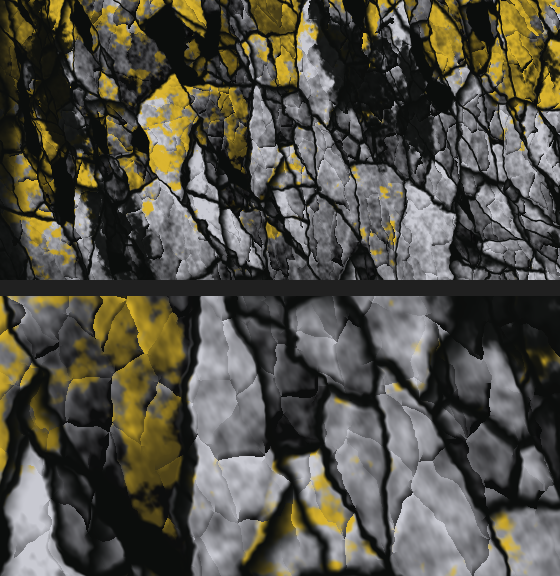
Top, the full canvas; bottom, a detail of the centre.
Give the GLSL for this texture, as a Shadertoy shader.

```glsl
const vec3 STONE = vec3(0.98, 0.985, 1.025);
const vec3 LICHEN_DARK = vec3(0.38, 0.33, 0.15);
const vec3 LICHEN_BRIGHT = vec3(0.80, 0.65, 0.11);
const vec3 DEEP = vec3(0.045, 0.052, 0.048);
const vec2 LIGHT = vec2(-0.45, 0.89);
const vec2 LARGE = vec2(6.2, 2.9);
const vec2 MEDIUM = vec2(10.0, 5.0);
const vec2 SMALL = vec2(18.0, 9.0);
const vec2 FACET = vec2(21.0, 9.0);
const float TONE_LOW = 0.23;
const float TONE_HIGH = 0.70;
const float LEAN = 0.33;
const float WARP = 0.20;
const float JAG = 0.040;
const float GAP = 0.030;
const float LICHEN_LEVEL = 0.565;

struct Slab { float edge; vec2 normal; vec2 offset; vec2 id; };

vec3 hash3(vec2 p) {
    vec3 q = fract(p.xyx * vec3(0.1031, 0.1030, 0.0973));
    q += dot(q, q.yxz + 33.33);
    return fract((q.xxy + q.yzz) * q.zyx);
}

float noise(vec2 p) {
    vec2 i = floor(p), f = fract(p);
    f = f * f * (3.0 - 2.0 * f);
    vec2 e = vec2(0.0, 1.0);
    return mix(mix(hash3(i).x, hash3(i + e.yx).x, f.x),
               mix(hash3(i + e.xy).x, hash3(i + e.yy).x, f.x), f.y);
}

float fbm(vec2 p) {
    float sum = 0.0, amp = 0.5;
    for (int i = 0; i < 4; i++) {
        sum += amp * noise(p);
        p = mat2(1.6, 1.2, -1.2, 1.6) * p + 7.3;
        amp *= 0.52;
    }
    return sum;
}

// Nearest cell, with distance and direction to its closest border
Slab findSlab(vec2 p) {
    vec2 cell = floor(p), f = fract(p), site = vec2(0.0), home = vec2(0.0);
    float best = 9.0;
    for (int y = -1; y <= 1; y++)
    for (int x = -1; x <= 1; x++) {
        vec2 g = vec2(x, y);
        vec2 r = g + hash3(cell + g).xy - f;
        if (dot(r, r) < best) { best = dot(r, r); site = r; home = g; }
    }
    Slab s = Slab(9.0, vec2(0.0, 1.0), -site, cell + home);
    for (int y = -2; y <= 2; y++)
    for (int x = -2; x <= 2; x++) {
        vec2 g = home + vec2(x, y);
        vec2 r = g + hash3(cell + g).xy - f;
        vec2 across = r - site;
        if (dot(across, across) > 1e-5) {
            vec2 n = normalize(across);
            float d = dot(0.5 * (site + r), n);
            if (d < s.edge) { s.edge = d; s.normal = n; }
        }
    }
    return s;
}

// Bent, chipped and leaning coordinates shared by slabs and facets
vec2 bedding(vec2 p, float seed) {
    vec2 bend = vec2(noise(p * 2.6 + seed), noise(p * 2.6 + seed + 20.0)) - 0.5;
    vec2 chips = vec2(fbm(p * 19.0 + seed), fbm(p * 19.0 + seed + 9.0)) - 0.48;
    vec2 w = p + WARP * bend + JAG * chips;
    return vec2(w.x + LEAN * w.y, w.y);
}

// Small flaked planes with a lit or shaded lip, plus grain
float flakes(vec2 p) {
    Slab s = findSlab(bedding(p, 83.0) * FACET);
    vec3 rnd = hash3(s.id + 0.5);
    float lip = 1.0 - smoothstep(0.0, 0.15, s.edge);
    float plane = 0.24 * (rnd.x - 0.5) + 0.36 * dot(s.offset, rnd.yz - 0.5);
    float facing = dot(s.normal, LIGHT);
    plane += lip * rnd.z * (facing > 0.0 ? 0.18 : 0.42) * facing;
    vec2 strata = vec2(p.x + LEAN * p.y, p.y * 0.6) * 34.0;
    float rough = 0.46 * (fbm(strata) - fbm(strata + LIGHT * 0.4));
    return plane + rough + 0.19 * (noise(p * 95.0) - 0.5);
}

// Lichen favours the upper face and the left side
float lichenField(vec2 p) {
    float patches = fbm(vec2(p.x + LEAN * p.y, p.y * 0.7) * 6.0 + 31.0);
    float fringe = fbm(p * 30.0 + 5.0) - 0.48;
    return patches + 0.65 * fringe + 0.42 * (p.y - 0.5) + 0.12 * (1.0 - p.x);
}

// Lays one sheet of slabs over the rock behind it
void paintSlabs(inout vec3 rock, vec2 p, vec2 scale, float cover, float depth,
                float seed, float relief, float lichenBase) {
    Slab s = findSlab(bedding(p, seed) * scale + seed);
    vec3 rnd = hash3(s.id + seed * 3.0 + 0.5);
    vec3 tilt = hash3(s.id + seed + 71.0);

    float gap = GAP * 2.0 * tilt.z * noise(p * 11.0 + seed);
    float mask = step(rnd.x, cover) * smoothstep(gap, gap + 0.005 * scale.x, s.edge);
    float facing = dot(s.normal, LIGHT);
    float bevel = 1.0 - smoothstep(gap, gap + 0.10, s.edge);
    float rim = 1.0 - smoothstep(gap, gap + 0.07, s.edge);

    float tone = mix(TONE_LOW, TONE_HIGH, rnd.y);
    tone += 0.34 * dot(s.offset, tilt.xy - 0.5) + 0.10 * s.offset.y;
    tone += 0.16 * rim * max(facing, 0.0) - 0.24 * bevel * max(-facing, 0.0);
    tone = clamp(tone + relief, 0.05, 0.80);

    float field = lichenBase + 0.36 * (rnd.z - 0.5) + 0.12 * rim * facing;
    field += 0.25 * relief;
    float lichen = smoothstep(LICHEN_LEVEL - 0.05, LICHEN_LEVEL + 0.08, field);
    float glow = clamp(0.22 + 1.1 * tone + 0.5 * relief, 0.0, 1.0);
    vec3 growth = mix(LICHEN_DARK, LICHEN_BRIGHT, glow) * (0.66 + 0.75 * min(tone, 0.55));
    vec3 face = mix(STONE * tone, growth, 0.90 * lichen) * depth;

    // Shadow falls into the gaps, widest under an upper neighbour
    float reach = 0.10 + 0.07 * facing;
    rock = mix(DEEP, rock, smoothstep(0.0, reach, s.edge));
    rock = mix(rock, face, mask);
}

void mainImage(out vec4 fragColor, in vec2 fragCoord) {
    vec2 p = fragCoord / iResolution.y;
    float relief = flakes(p);
    float lichen = lichenField(p);

    vec3 rock = DEEP;
    paintSlabs(rock, p, SMALL, 0.78, 0.66, 11.0, relief, lichen);
    paintSlabs(rock, p, MEDIUM, 0.64, 1.0, 37.0, relief, lichen);
    paintSlabs(rock, p, LARGE, 0.40, 1.0, 58.0, relief, lichen);

    // Narrow crevices and the shaded left flank
    float crevice = fbm(vec2((p.x + LEAN * p.y) * 4.2, p.y * 1.5) + 43.0);
    float shade = smoothstep(0.25, 0.32, crevice + 0.25 * relief);
    shade *= smoothstep(0.0, 0.12, p.x + 0.3 * (crevice - 0.5) + 0.05 * p.y);
    shade *= mix(0.8, 1.0, smoothstep(0.0, 0.3, p.y + 0.15 * p.x));
    rock = mix(DEEP, rock, 0.08 + 0.92 * shade);

    fragColor = vec4(clamp(rock, 0.0, 1.0), 1.0);
}
```
